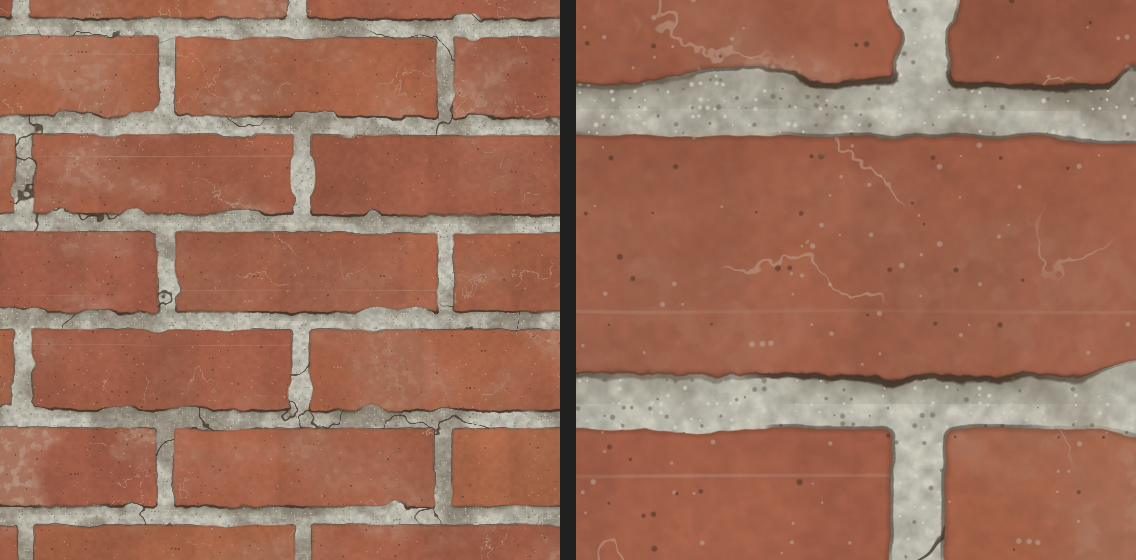
Left: the whole. Right: its middle third, enlarged.
Reproduce this texture procedurally as a Shadertoy shader.

```glsl
// Weathered red brick wall in running bond with pale, gritty mortar.
// Each brick is a rounded box distance whose edge is roughened by noise;
// dust, scratches, pits, shadows and cracks are layered from noise and hashes.

const vec2 PITCH = vec2(0.497, 0.1745);      // brick plus joint
const vec2 HALF_BRICK = vec2(0.2345, 0.0722);
const vec2 ORIGIN = vec2(0.292, 0.165);      // joint x, row centre y

const vec3 BRICK_RED = vec3(0.605, 0.355, 0.275);
const vec3 BRICK_ORANGE = vec3(0.655, 0.400, 0.285);
const vec3 DUST = vec3(0.700, 0.560, 0.480);
const vec3 MORTAR_LIGHT = vec3(0.730, 0.720, 0.670);
const vec3 MORTAR_GREY = vec3(0.590, 0.560, 0.505);
const vec3 STAIN = vec3(0.430, 0.400, 0.335);
const vec3 CREVICE = vec3(0.240, 0.180, 0.140);

float hash(vec2 p) {
    return fract(sin(dot(p, vec2(127.1, 311.7))) * 43758.5453);
}

float noise(vec2 p) {
    vec2 i = floor(p), f = fract(p);
    f = f * f * (3.0 - 2.0 * f);
    return mix(mix(hash(i), hash(i + vec2(1, 0)), f.x),
               mix(hash(i + vec2(0, 1)), hash(i + vec2(1, 1)), f.x), f.y);
}

float fbm(vec2 p) {
    float sum = 0.0, amp = 0.516;
    for (int i = 0; i < 5; i++) {
        sum += amp * noise(p);
        p = mat2(1.6, 1.2, -1.2, 1.6) * p + 7.3;
        amp *= 0.5;
    }
    return sum;
}

// Scattered round grains; density is the share of cells that hold one
float grains(vec2 p, float scale, float density) {
    vec2 cell = floor(p * scale);
    vec2 centre = 0.35 + 0.3 * vec2(hash(cell + 3.1), hash(cell + 8.7));
    float radius = mix(0.15, 0.42, hash(cell + 5.9));
    float dist = length(fract(p * scale) - centre);
    return step(hash(cell), density) * (1.0 - smoothstep(radius * 0.4, radius, dist));
}

// Thin line along the level 0.5 of a noise field
float hairline(vec2 p, float scale, float width) {
    return 1.0 - smoothstep(0.3, 1.0, abs(fbm(p * scale) - 0.5) / (width * scale));
}

float roundedBox(vec2 p, vec2 halfSize, float radius) {
    vec2 q = abs(p) - halfSize + radius;
    return length(max(q, 0.0)) + min(max(q.x, q.y), 0.0) - radius;
}

// Position inside the brick's cell, and the brick's column and row
vec2 brickCell(vec2 p, out vec2 id) {
    float y = (p.y - ORIGIN.y + 0.005 * (noise(p * 2.5) - 0.5)) / PITCH.y;
    float row = floor(y + 0.5);
    float shift = 0.5 * mod(row, 2.0) + 0.03 * (hash(vec2(row, 4.2)) - 0.5);
    float x = (p.x - ORIGIN.x) / PITCH.x - shift;
    id = vec2(floor(x), row);
    return vec2(x - id.x - 0.5, y - row) * PITCH;
}

// Distance to the worn outline, rougher and more chipped along the bottom
float brickEdge(vec2 p, vec2 local, vec2 id) {
    float low = smoothstep(0.03, -0.05, local.y);
    vec2 size = HALF_BRICK - 0.003 * vec2(hash(id + 1.7), hash(id + 6.1));
    float rough = (fbm(p * 48.0) - 0.5) * mix(0.005, 0.011, low);
    float chip = smoothstep(0.66, 0.92, noise(p * 24.0 + id * 3.7));
    return roundedBox(local, size, 0.005) + rough + chip * mix(0.005, 0.009, low);
}

vec3 brickColor(vec2 p, vec2 local, vec2 id) {
    vec2 q = p + id * 5.3;
    vec3 color = mix(BRICK_RED, BRICK_ORANGE, hash(id + 2.3));
    // Kiln bands, mottling and fine grain
    float band = smoothstep(0.44, 0.56, noise(vec2(local.x * 13.0 + 0.02 * fbm(q * 20.0), hash(id) * 90.0)));
    color *= 0.97 + 0.05 * band + 0.20 * (fbm(q * 9.0) - 0.5);
    color *= 1.0 + 0.14 * (fbm(p * 130.0) - 0.5);
    // Dust in soft clouds broken into flecks
    float dusty = mix(0.2, 1.0, hash(id + 9.4));
    float cloud = smoothstep(0.44, 0.72, fbm(q * vec2(7.0, 10.0)));
    float flecks = smoothstep(0.50, 0.68, fbm(p * 75.0));
    color = mix(color, DUST, dusty * cloud * (0.45 + 0.5 * flecks));
    // Scratches, a pressed crease and pits
    float scratch = hairline(q, 16.0, 0.0007) * smoothstep(0.60, 0.75, noise(q * 18.0));
    color = mix(color, DUST, 0.7 * scratch);
    float creaseY = (hash(id + 4.8) - 0.5) * 0.10 + 0.003 * noise(q * 8.0);
    float crease = 1.0 - smoothstep(0.0004, 0.0016, abs(local.y - creaseY));
    color = mix(color, DUST, 0.5 * crease * step(0.55, hash(id + 7.7)) * noise(q * 11.0));
    color = mix(color, MORTAR_LIGHT, 0.45 * grains(p, 170.0, 0.025));
    return mix(color, CREVICE, 0.5 * grains(p + 0.37, 150.0, 0.025));
}

vec3 mortarColor(vec2 p, float edge, float below) {
    vec3 color = mix(MORTAR_GREY, MORTAR_LIGHT, smoothstep(0.34, 0.60, fbm(p * 16.0)));
    color *= 1.0 + 0.35 * (fbm(p * 140.0) - 0.5);
    // Damp staining collects under each brick
    float stain = exp(-max(edge, 0.0) / 0.009) * below * smoothstep(0.25, 0.60, fbm(p * 12.0 + 4.0));
    color = mix(color, STAIN, 0.85 * stain);
    color = mix(color, vec3(0.83, 0.82, 0.77), 0.7 * grains(p, 210.0, 0.16));
    color = mix(color, STAIN, 0.6 * grains(p + 0.61, 190.0, 0.13));
    float crack = hairline(p + 2.0, 7.0, 0.0012) * smoothstep(0.35, 0.55, noise(p * 7.0));
    return mix(color, CREVICE, 0.75 * crack);
}

void mainImage(out vec4 fragColor, in vec2 fragCoord) {
    vec2 p = fragCoord / iResolution.y;
    float pixel = 1.0 / iResolution.y;
    vec2 id;
    vec2 local = brickCell(p, id);
    float edge = brickEdge(p, local, id);
    float below = smoothstep(-0.060, -0.072, local.y);

    // Worn rim on the brick, then a broken dark gap around it
    vec3 brick = brickColor(p, local, id);
    brick *= 1.0 - 0.14 * smoothstep(-0.004, 0.0, edge);
    vec3 color = mix(brick, mortarColor(p, edge, below), smoothstep(-pixel, pixel, edge));
    float gapWidth = mix(0.0016, 0.0030, below);
    float gap = 1.0 - smoothstep(0.3, 1.0, abs(edge - 0.0008) / gapWidth);
    float broken = smoothstep(0.30, 0.60, noise(p * 19.0 + 6.0));
    color = mix(color, CREVICE, gap * mix(0.55 * broken, 0.35 + 0.5 * broken, below));
    fragColor = vec4(clamp(color, 0.0, 1.0), 1.0);
}
```
